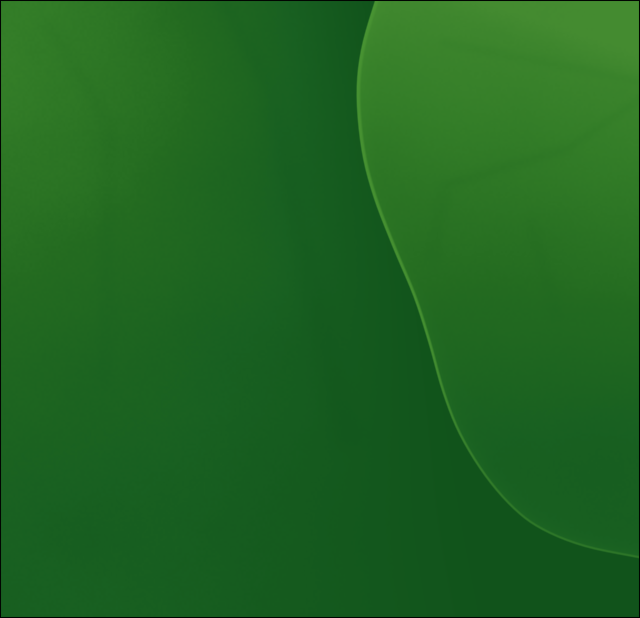
Reproduce this background procedurally as a Shadertoy shader.

```glsl
// Two overlapping green leaf surfaces: a shaded backdrop and a lit lobe at right.
// A spline gives the lobe's signed distance, used for its fill and bright rim;
// scalar tone fields, faint creases and noise feed one shared colour ramp.

const int KNOTS = 17;
const int STEPS = 5;
const vec2 LOBE[KNOTS] = vec2[KNOTS](
    vec2(.635, 1.081), vec2(.607, 1.0), vec2(.584, .919), vec2(.577, .845),
    vec2(.585, .757), vec2(.604, .682), vec2(.635, .601), vec2(.669, .520),
    vec2(.693, .446), vec2(.716, .365), vec2(.743, .297), vec2(.784, .230),
    vec2(.831, .176), vec2(.878, .142), vec2(.946, .115), vec2(1.038, .096),
    vec2(1.135, .078));

float hash(vec2 p) {
    vec3 q = fract(vec3(p.xyx) * .1031);
    q += dot(q, q.yzx + 33.33);
    return fract((q.x + q.y) * q.z);
}

float noise(vec2 p) {
    vec2 i = floor(p), f = fract(p);
    f = f * f * (3. - 2. * f);
    return mix(mix(hash(i), hash(i + vec2(1, 0)), f.x),
               mix(hash(i + vec2(0, 1)), hash(i + vec2(1, 1)), f.x), f.y);
}

float fbm(vec2 p) {
    float sum = 0., amp = .5;
    for (int i = 0; i < 4; i++) {
        sum += amp * noise(p);
        p = p * 2.03 + 7.1;
        amp *= .5;
    }
    return sum;
}

float segmentDistance(vec2 p, vec2 a, vec2 b) {
    vec2 pa = p - a, ba = b - a;
    return length(pa - ba * clamp(dot(pa, ba) / dot(ba, ba), 0., 1.));
}

vec2 catmullRom(vec2 a, vec2 b, vec2 c, vec2 d, float t) {
    return b + .5 * t * (c - a + t * (2. * a - 5. * b + 4. * c - d
             + t * (3. * (b - c) + d - a)));
}

// Negative inside the lobe; the outline descends steadily from top to bottom.
float lobeDistance(vec2 p) {
    float dist = 1e3, side = 1.;
    vec2 prev = LOBE[0];
    for (int i = 0; i < KNOTS - 1; i++) {
        vec2 before = LOBE[max(i - 1, 0)], after = LOBE[min(i + 2, KNOTS - 1)];
        for (int j = 1; j <= STEPS; j++) {
            vec2 next = catmullRom(before, LOBE[i], LOBE[i + 1], after,
                                   float(j) / float(STEPS));
            dist = min(dist, segmentDistance(p, prev, next));
            if (p.y <= prev.y && p.y > next.y) {
                float edgeX = mix(prev.x, next.x, (prev.y - p.y) / (prev.y - next.y));
                side = p.x > edgeX ? -1. : 1.;
            }
            prev = next;
        }
    }
    return dist * side;
}

// Tone 0 is deep shade, 4 is full light.
vec3 greenRamp(float tone) {
    vec3 c = mix(vec3(.065, .325, .105), vec3(.095, .375, .128), clamp(tone, 0., 1.));
    c = mix(c, vec3(.138, .418, .125), clamp(tone - 1., 0., 1.));
    c = mix(c, vec3(.200, .490, .155), clamp(tone - 2., 0., 1.));
    return mix(c, vec3(.268, .545, .190), clamp(tone - 3., 0., 1.));
}

float crease(vec2 p, vec2 a, vec2 b, float width) {
    float d = segmentDistance(p, a, b) / width;
    return exp(-d * d);
}

float backdropTone(vec2 p) {
    float light = mix(1., 2.95, smoothstep(.1, .95, p.y));
    float across = clamp(p.x / mix(.8, .6, p.y), 0., 1.);
    float veins = max(crease(p, vec2(.36, 1.), vec2(.435, .86), .016),
                      crease(p, vec2(.435, .86), vec2(.50, .55), .020));
    veins = max(veins, crease(p, vec2(.50, .55), vec2(.56, .30), .025));
    veins = max(veins, .7 * crease(p, vec2(.08, .96), vec2(.175, .80), .014));
    veins = max(veins, .7 * crease(p, vec2(.175, .80), vec2(.17, .38), .014));
    return light * (1. - pow(across, 1.6)) - .16 * veins;
}

float lobeTone(vec2 p) {
    float tone = .9 + smoothstep(.22, .55, p.y) + 3.9 * max(p.y - .5, 0.)
               + .8 * (p.x - .85) * smoothstep(.3, .7, p.y);
    float cap = p.y - mix(1., .87, (p.x - .72) / .32);
    tone += .35 * smoothstep(-.03, .06, cap);
    float veins = max(crease(p, vec2(1.05, .85), vec2(.92, .76), .008),
                      crease(p, vec2(.92, .76), vec2(.72, .70), .010));
    veins = max(veins, crease(p, vec2(.72, .93), vec2(1.03, .87), .009));
    veins = max(veins, .7 * crease(p, vec2(.72, .70), vec2(.70, .59), .014));
    veins = max(veins, .6 * crease(p, vec2(.86, .64), vec2(.90, .49), .012));
    return min(tone, 4.) - .15 * veins;
}

void mainImage(out vec4 fragColor, in vec2 fragCoord) {
    vec2 p = fragCoord / iResolution.y;
    float pixel = 1. / iResolution.y;
    float mottling = .35 * (fbm(p * 7.) - .47) + .12 * (noise(p * 260.) - .5);

    // Surfaces
    float d = lobeDistance(p);
    vec3 backdrop = greenRamp(backdropTone(p) + mottling * smoothstep(.72, .3, p.x));
    float insideTone = lobeTone(p) + mottling * .6;
    vec3 lobe = greenRamp(insideTone);

    // Bright rim, thinner and dimmer toward the lower tip
    float rimWidth = mix(.0035, .0065, smoothstep(.1, .9, p.y));
    float rim = smoothstep(-rimWidth - pixel, -rimWidth * .5, d);
    vec3 rimColor = mix(vec3(.17, .45, .15), vec3(.27, .56, .19), smoothstep(.1, .5, p.y));
    lobe = mix(lobe, rimColor, .85 * rim);
    lobe += vec3(.02, .025, .01) * exp(d / .012);
    vec3 color = mix(backdrop, lobe, smoothstep(pixel, -pixel, d));

    // Thin dark frame
    vec2 margin = min(p, iResolution.xy / iResolution.y - p);
    float frame = smoothstep(.0018 + .5 * pixel, .0018 - .5 * pixel, min(margin.x, margin.y));
    fragColor = vec4(mix(color, vec3(.005, .02, .005), frame), 1.);
}
```
